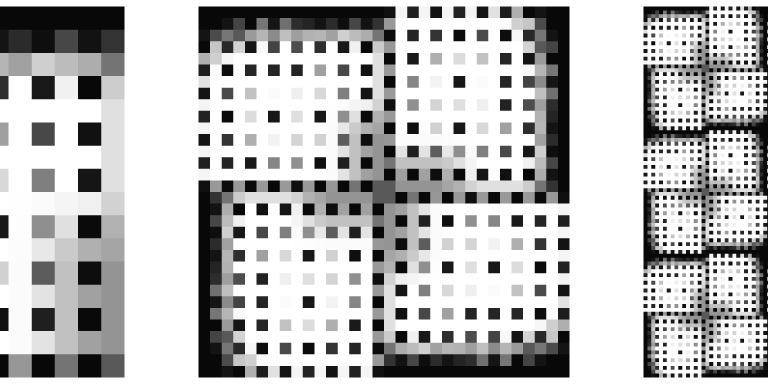
This pattern is drawn by a Shadertoy shader. Its source:

```glsl
// Three square panels show one 32 x 32 cell tile at half, full and triple repeat.
// One quadrant is built from a dark rim, soft shading and a grid of varied dots,
// then turned four times about the tile centre to form a pinwheel.

#define PANEL_SIDE 0.966
#define PANEL_PITCH 1.159
#define TILE_CELLS 32.0
#define RIM_START 0.68
#define RIM_END 0.98
#define CENTRE_SHADE 0.42
#define SEAM_TONE 0.6
#define DARK_DOTS 0.32
#define RIM_JITTER 0.4
#define SAMPLES 4

float hash(vec2 p) {
    vec3 q = fract(p.xyx * vec3(0.1031, 0.1030, 0.0973));
    q += dot(q, q.yzx + 33.33);
    return fract((q.x + q.y) * q.z);
}

// Turns any cell of the tile into the upper left quadrant, rows counted downward
vec2 foldPinwheel(vec2 cell) {
    float middle = 0.5 * (TILE_CELLS - 1.0);
    vec2 v = cell - middle;
    for (int i = 0; i < 3; i++) {
        if (max(v.x, v.y) > 0.0) v = vec2(v.y, -v.x);
    }
    return v + middle;
}

// Grows from the light interior to the dark outer edges and corner
float rimDistance(vec2 cell) {
    vec2 e = max(9.0 - cell, 0.0) / vec2(13.0, 9.0);
    e.y *= 1.0 + 0.06 * smoothstep(9.0, 15.0, cell.x);
    return pow(e.x * e.x * e.x + e.y * e.y * e.y, 1.0 / 3.0);
}

float dotTone(vec2 cell) {
    float h = hash(cell + 17.0);
    float fade = 1.0 - smoothstep(2.5, 7.5, length(cell - vec2(7.5, 8.5)));
    float strength = h < DARK_DOTS ? 0.08 : mix(0.75, 1.0, h);
    return max(fade * strength, 0.03 + 0.12 * hash(cell + 5.0));
}

float cellTone(vec2 cell) {
    float rim = rimDistance(cell);
    float tone = clamp((RIM_END - rim) / (RIM_END - RIM_START), 0.0, 1.0);

    // Shading beside the centre, and the two seams
    tone *= 1.0 - CENTRE_SHADE * smoothstep(10.5, 15.0, cell.x) * smoothstep(7.0, 11.0, cell.y);
    if (cell.y > 14.5) tone *= SEAM_TONE;
    else if (cell.x > 14.5 && cell.y < 9.5) tone *= 0.88;

    // Dots on even columns and odd rows
    if (mod(cell.x, 2.0) < 0.5 && mod(cell.y, 2.0) > 0.5) tone *= dotTone(cell);

    // Uneven cells within the rim
    float band = smoothstep(0.7, 0.8, rim) * (1.0 - smoothstep(0.88, 1.0, rim));
    tone += RIM_JITTER * band * (hash(cell + 41.0) - 0.45);
    return clamp(tone, 0.03, 1.0);
}

float panelTone(vec2 p) {
    float panel = floor(p.x / PANEL_PITCH + 0.5);
    vec2 q = vec2(p.x - panel * PANEL_PITCH, -p.y) / PANEL_SIDE;
    if (max(abs(q.x), abs(q.y)) > 0.5) return 1.0;
    float repeats = panel < -0.5 ? 0.5 : (panel > 0.5 ? 3.0 : 1.0);
    vec2 cell = floor(fract((q + 0.5) * repeats) * TILE_CELLS);
    return cellTone(foldPinwheel(cell));
}

void mainImage(out vec4 fragColor, in vec2 fragCoord) {
    // Average a grid of samples for smooth edges
    float sum = 0.0;
    for (int y = 0; y < SAMPLES; y++) {
        for (int x = 0; x < SAMPLES; x++) {
            vec2 offset = (vec2(x, y) + 0.5) / float(SAMPLES) - 0.5;
            sum += panelTone((fragCoord + offset - 0.5 * iResolution.xy) / iResolution.y);
        }
    }
    fragColor = vec4(vec3(sum / float(SAMPLES * SAMPLES)), 1.0);
}
```
